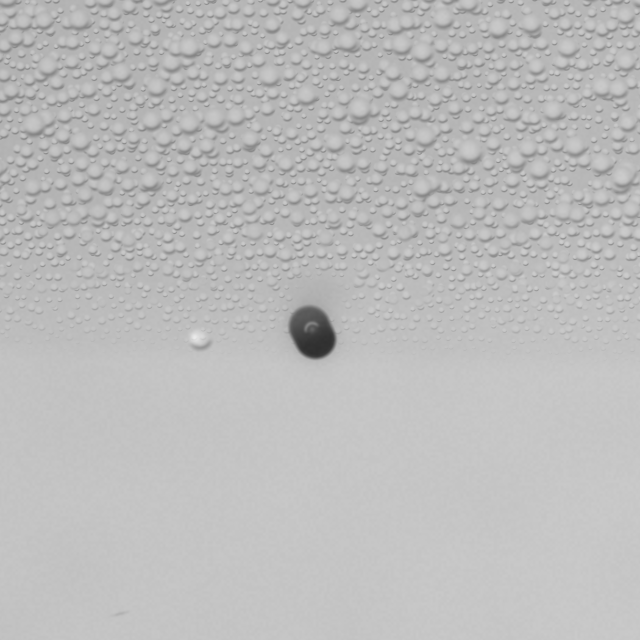
Give the GLSL for this texture, as a Shadertoy shader.

```glsl
// Grey misted pane: water drops shrinking towards a smooth lower half, with one dark glossy bead.

const float PANE_TOP = 0.710;      // tone behind the drops
const float PANE_BOTTOM = 0.770;   // tone of the smooth half
const float MIST_EDGE = 0.442;     // height where the drops end
const float EDGE_TILT = -0.022;
const float DROP_LIGHT = 0.065;
const float DROP_SHADE = 0.185;
const float GRAIN = 0.016;
const vec2 CLEARING = vec2(0.500, 0.540);
const vec2 LONE_DROP = vec2(0.313, 0.472);
const vec2 BEAD_UPPER = vec2(0.4835, 0.4900);
const vec2 BEAD_LOWER = vec2(0.4930, 0.4700);

// Larger drops: centre and radius
const vec3 BIG_DROPS[9] = vec3[9](
    vec3(0.053, 0.805, 0.017), vec3(0.735, 0.764, 0.019), vec3(0.563, 0.830, 0.017),
    vec3(0.779, 0.957, 0.016), vec3(0.660, 0.919, 0.016), vec3(0.296, 0.926, 0.016),
    vec3(0.973, 0.723, 0.016), vec3(0.660, 0.707, 0.015), vec3(0.234, 0.718, 0.014));

float hash(vec2 p) {
    vec3 q = fract(vec3(p.xyx) * 0.1031);
    q += dot(q, q.yzx + 33.33);
    return fract((q.x + q.y) * q.z);
}

float noise(vec2 p) {
    vec2 i = floor(p), f = fract(p);
    f = f * f * (3.0 - 2.0 * f);
    return mix(mix(hash(i), hash(i + vec2(1, 0)), f.x),
               mix(hash(i + vec2(0, 1)), hash(i + vec2(1, 1)), f.x), f.y);
}

// Lays one drop over the relief: lit body, dark crescent along the lower rim
float addDrop(float relief, vec2 p, vec2 centre, float radius, float strength) {
    vec2 q = (p - centre) / radius;
    float d = length(q);
    if (d > 1.4) return relief;
    float cover = 1.0 - smoothstep(0.80, 1.38, d);
    float light = DROP_LIGHT * (1.0 - smoothstep(0.2, 1.1, length(q - vec2(-0.12, 0.10))));
    float rim = smoothstep(0.45, 0.95, d) * smoothstep(0.05, 0.9, dot(q, vec2(0.20, -0.98)));
    return mix(relief, strength * (light - DROP_SHADE * rim), cover);
}

// One jittered, staggered grid of drops that grow between two heights
float dropLayer(float relief, vec2 p, float cell, float low, float high, float share, float seed) {
    float row = floor(p.y / cell);
    for (int j = -1; j <= 1; j++) {
        float r = row + float(j);
        float stagger = 0.5 * mod(r, 2.0);
        float column = floor(p.x / cell - stagger);
        for (int i = -1; i <= 1; i++) {
            vec2 id = vec2(column + float(i), r);
            vec2 key = id + seed + 40.0;
            if (hash(key + 5.3) > share) continue;
            vec2 jitter = vec2(hash(key), hash(key + 17.1)) - 0.5;
            vec2 centre = (id + vec2(0.5 + stagger, 0.5) + 0.6 * jitter) * cell;
            float height = centre.y - EDGE_TILT * (centre.x - 0.5);
            float grow = smoothstep(low, high, height)
                       * smoothstep(0.02, 0.065, length((centre - CLEARING) * vec2(0.9, 1.1)));
            if (grow < 0.05) continue;
            float radius = cell * mix(0.24, 0.43, hash(key + 29.7)) * mix(0.55, 1.0, grow);
            float strength = grow * mix(0.32, 1.0, smoothstep(MIST_EDGE, 0.62, height));
            relief = addDrop(relief, p, centre, radius, strength);
        }
    }
    return relief;
}

// Smooth union of two discs
float beadDistance(vec2 p) {
    float a = length(p - BEAD_UPPER) - 0.0320;
    float b = length((p - BEAD_LOWER) * vec2(0.97, 1.0)) - 0.0305;
    float h = clamp(0.5 + 0.5 * (b - a) / 0.008, 0.0, 1.0);
    return mix(b, a, h) - 0.008 * h * (1.0 - h);
}

void mainImage(out vec4 fragColor, in vec2 fragCoord) {
    vec2 p = fragCoord / iResolution.xy;
    float height = p.y - EDGE_TILT * (p.x - 0.5);

    // Pane: soft step at the mist edge, faint sideways gradient
    float mist = 0.35 * smoothstep(MIST_EDGE - 0.02, MIST_EDGE + 0.025, height)
               + 0.65 * smoothstep(MIST_EDGE, 0.72, height);
    float tone = mix(PANE_BOTTOM, PANE_TOP, mist) + 0.018 * (p.x - 0.5);
    tone += 0.012 * (noise(p * 9.0) - 0.5);

    // Drops, from fine to coarse
    float relief = dropLayer(0.0, p, 0.0165, 0.425, 0.50, 0.90, 0.0);
    relief = dropLayer(relief, p, 0.0270, 0.470, 0.63, 0.85, 71.0);
    relief = dropLayer(relief, p, 0.0380, 0.510, 0.74, 0.55, 143.0);
    for (int i = 0; i < 9; i++)
        relief = addDrop(relief, p, BIG_DROPS[i].xy, BIG_DROPS[i].z, 1.1);
    tone += relief;

    // Lone drop, lit from the left
    tone += addDrop(0.0, p, LONE_DROP, 0.0175, 1.0);
    tone += 0.10 * exp(-dot(p - LONE_DROP + vec2(0.009, 0.0), p - LONE_DROP + vec2(0.009, 0.0)) / 0.00007);

    // Smudge above the bead and a faint scratch near the bottom
    vec2 smudge = (p - CLEARING) / vec2(0.045, 0.030);
    tone -= 0.035 * exp(-dot(smudge, smudge));
    vec2 scratch = p - vec2(0.188, 0.041);
    scratch.y -= 0.25 * scratch.x;
    tone -= 0.075 * exp(-pow(scratch.x / 0.012, 2.0) - pow(scratch.y / 0.0028, 2.0));

    // Bead: soft halo, dark body, curved reflection
    float d = beadDistance(p);
    tone -= 0.07 * exp(-max(d, 0.0) / 0.010);
    float body = mix(0.19, 0.36, smoothstep(0.455, 0.520, p.y - 0.35 * (p.x - 0.486)));
    body += 0.07 * smoothstep(-0.008, 0.0, d);
    vec2 g = p - vec2(0.488, 0.485);
    float arc = exp(-pow((length(g) - 0.010) / 0.0032, 2.0)) * smoothstep(-0.004, 0.008, g.y - 0.5 * g.x);
    body += 0.20 * arc + 0.12 * exp(-dot(g, g) / 0.00003);
    tone = mix(tone, body, 1.0 - smoothstep(-0.004, 0.004, d));

    tone += GRAIN * (noise(p * 230.0) - 0.5);
    fragColor = vec4(vec3(clamp(tone, 0.0, 1.0)), 1.0);
}
```
